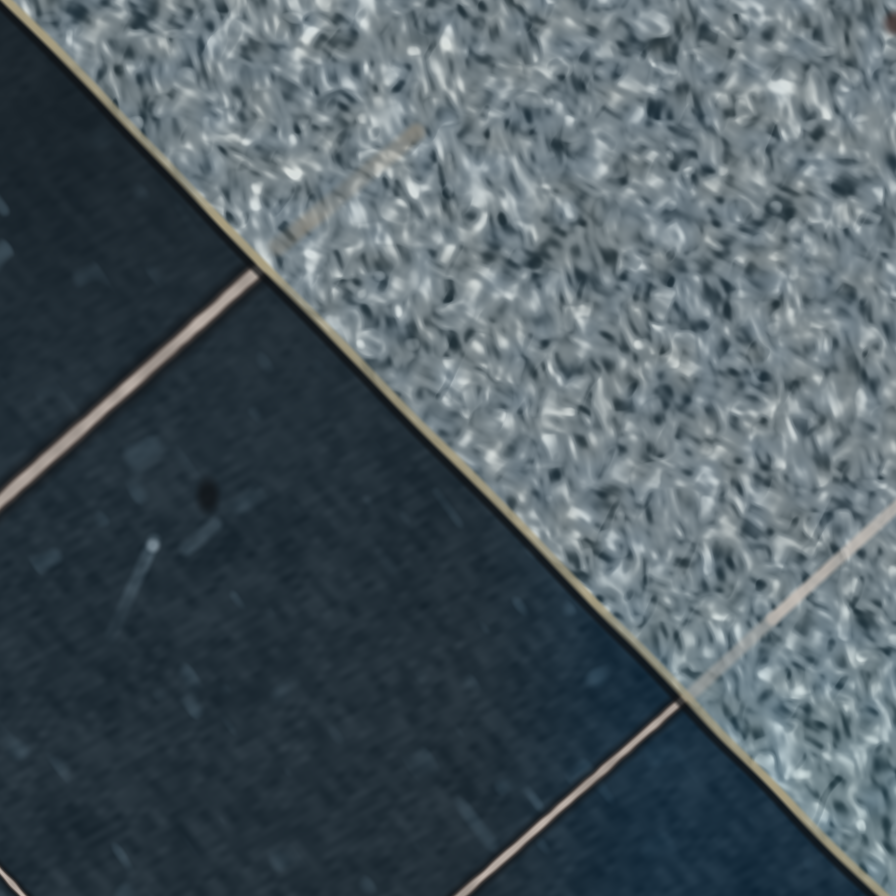
A three.js fragment shader for this texture:

```glsl
// Speckled granite paving meeting dark slate tiles along a diagonal seam.
// Stone grain is stretched value noise in mixed directions; the seam, joints
// and scratches are soft bands around lines and segments.

varying vec2 vUv;

const float SEAM_HEIGHT = 1.004;
const float SEAM_SLOPE = 1.024;
const vec3 SLATE = vec3(0.128, 0.174, 0.206);
const vec3 SLATE_BLUE = vec3(0.095, 0.175, 0.235);
const vec3 GRANITE_DARK = vec3(0.13, 0.19, 0.22);
const vec3 GRANITE_MID = vec3(0.46, 0.51, 0.535);
const vec3 GRANITE_LIGHT = vec3(0.84, 0.87, 0.87);
const vec3 MORTAR = vec3(0.70, 0.66, 0.63);
const vec3 SEAM_TAN = vec3(0.66, 0.62, 0.50);
const vec3 SHADOW = vec3(0.055, 0.065, 0.075);

float hash(vec2 p) {
  vec3 q = fract(vec3(p.xyx) * 0.1031);
  q += dot(q, q.yzx + 33.33);
  return fract((q.x + q.y) * q.z);
}

float noise(vec2 p) {
  vec2 i = floor(p);
  vec2 f = fract(p);
  f = f * f * (3.0 - 2.0 * f);
  return mix(mix(hash(i), hash(i + vec2(1.0, 0.0)), f.x),
             mix(hash(i + vec2(0.0, 1.0)), hash(i + 1.0), f.x), f.y);
}

vec2 rotate(vec2 p, float a) {
  float c = cos(a);
  float s = sin(a);
  return vec2(c * p.x + s * p.y, c * p.y - s * p.x);
}

// Noise stretched along the direction given by an angle
float streak(vec2 p, float angle, float scale, float aspect) {
  return noise(rotate(p, angle) * scale * vec2(1.0 / aspect, 1.0) + 71.0);
}

float segment(vec2 p, vec2 a, vec2 b) {
  vec2 ab = b - a;
  return length(p - a - ab * clamp(dot(p - a, ab) / dot(ab, ab), 0.0, 1.0));
}

float band(float dist, float halfWidth) {
  return 1.0 - smoothstep(halfWidth * 0.35, halfWidth * 1.4, dist);
}

vec3 granite(vec2 p) {
  vec2 q = p + 0.006 * (vec2(noise(p * 45.0), noise(p * 45.0 + 19.0)) - 0.5);
  float turn = smoothstep(0.38, 0.62, noise(p * 34.0 + 5.0));
  float coarse = mix(streak(q, 2.1, 88.0, 2.0), streak(q, 0.95, 80.0, 1.8), turn);
  float fine = mix(streak(q, 1.85, 150.0, 2.2), streak(q, 2.6, 140.0, 2.0), turn);
  float flakes = smoothstep(0.70, 0.95, noise(q * 52.0 + 37.0));
  float pits = smoothstep(0.72, 0.95, streak(q, 1.1, 70.0, 1.8));
  float tone = 0.47 + 0.50 * (coarse - 0.5) + 0.42 * (fine - 0.5);
  tone += 0.20 * flakes - 0.15 * pits + 0.08 * (noise(p * 9.0) - 0.5);
  vec3 c = mix(GRANITE_DARK, GRANITE_MID, smoothstep(0.02, 0.52, tone));
  c = mix(c, GRANITE_LIGHT, smoothstep(0.46, 0.98, tone));
  // Cool cast toward the lower right, faint warm grains elsewhere
  c += vec3(-0.025, 0.008, 0.018) * smoothstep(0.45, 0.1, p.y);
  return c + vec3(0.025, 0.008, -0.015) * (noise(p * 38.0 + 9.0) - 0.5);
}

vec3 slate(vec2 p) {
  vec3 c = mix(SLATE, SLATE_BLUE, smoothstep(0.50, 0.75, p.x));
  c *= mix(1.06, 0.84, smoothstep(0.45, 0.95, p.y));
  float grain = streak(p, 2.3, 95.0, 2.5) + streak(p, 0.5, 140.0, 2.0) - 1.0;
  c += 0.045 * grain * mix(1.0, 0.5, smoothstep(0.3, 0.8, p.y));
  c += 0.025 * (noise(p * 13.0) - 0.5);
  float flecks = smoothstep(0.78, 1.0, streak(p, 2.2, 44.0, 1.7));
  c += vec3(0.10, 0.12, 0.13) * flecks * noise(p * 8.0 + 3.0);
  // Scratches, scuff and dark nick
  float rough = 0.4 + 0.6 * noise(p * 70.0);
  float scratch = band(segment(p, vec2(0.172, 0.397), vec2(0.124, 0.290)), 0.008);
  float scuff = band(segment(p, vec2(0.208, 0.388), vec2(0.240, 0.414)), 0.009);
  c += vec3(0.17, 0.19, 0.20) * rough * (scratch * smoothstep(0.24, 0.40, p.y) + 0.6 * scuff);
  c += 0.22 * band(length(p - vec2(0.171, 0.391)), 0.008);
  return mix(c, SHADOW, 0.7 * band(length((p - vec2(0.232, 0.447)) * vec2(1.0, 0.65)), 0.013));
}

vec3 addJoint(vec3 c, vec2 p, vec2 a, vec2 b, float halfWidth) {
  float d = segment(p, a, b) + 0.0015 * (noise(p * 65.0) - 0.5);
  c = mix(c, SHADOW, 0.75 * band(d, halfWidth * 2.1));
  c = mix(c, vec3(0.36, 0.32, 0.30), band(d, halfWidth * 1.15));
  return mix(c, MORTAR * (0.86 + 0.24 * noise(p * 48.0)), band(d, halfWidth * 0.75));
}

void main() {
  vec2 p = vUv;
  float side = (p.y - SEAM_HEIGHT + SEAM_SLOPE * p.x) / length(vec2(1.0, SEAM_SLOPE));
  side += 0.005 * (noise(p * 11.0) - 0.6);

  // Slate and its mortar joints
  vec3 dark = slate(p);
  dark = addJoint(dark, p, vec2(0.297, 0.706), vec2(-0.02, 0.423), 0.0085);
  dark = addJoint(dark, p, vec2(0.764, 0.221), vec2(0.490, -0.021), 0.0055);
  dark = addJoint(dark, p, vec2(-0.01, 0.039), vec2(0.035, -0.010), 0.004);

  // Granite and its worn joints
  vec3 light = granite(p);
  float clearJoint = band(segment(p, vec2(0.862, 0.309), vec2(1.02, 0.452)), 0.0075);
  float wornJoint = band(segment(p, vec2(0.768, 0.222), vec2(0.862, 0.309)), 0.008);
  float tanJoint = band(segment(p, vec2(0.31, 0.725), vec2(0.465, 0.852)), 0.011);
  light = mix(light, vec3(0.77, 0.74, 0.71), clearJoint * (0.65 + 0.3 * noise(p * 50.0)));
  light = mix(light, vec3(0.68, 0.67, 0.65), 0.55 * wornJoint);
  light = mix(light, vec3(0.57, 0.53, 0.46), tanJoint * (0.2 + 0.4 * noise(p * 35.0)));
  light = mix(light, vec3(0.25, 0.17, 0.16), 0.7 * band(length(p - vec2(1.0, 0.974)), 0.014));

  // Pale seam with a narrow shadow on the slate side
  vec3 color = mix(dark, light, smoothstep(-0.002, 0.002, side));
  color = mix(color, SHADOW, 0.75 * band(abs(side + 0.006), 0.006));
  float wear = 0.55 + 0.45 * noise(p * 24.0 + 8.0);
  color = mix(color, SEAM_TAN, wear * band(abs(side - 0.002), 0.0055));
  gl_FragColor = vec4(color, 1.0);
}
```
